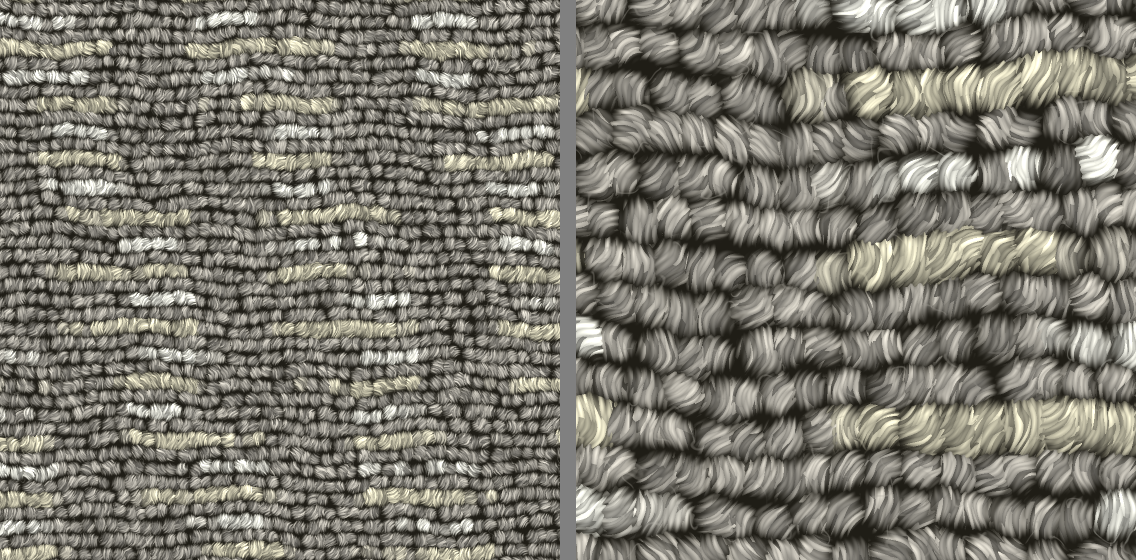
Left: the whole. Right: its middle third, enlarged.
This texture is drawn by a WebGL 1 fragment shader. Its source:

```glsl
precision highp float;

uniform vec2 u_resolution;

const float ROWS = 40.0;
const float TUFTS = 50.0;
const vec3 GREY = vec3(0.565, 0.553, 0.522);
const vec3 BEIGE = vec3(0.690, 0.675, 0.590);
const vec3 WHITE = vec3(0.775, 0.775, 0.740);
const vec3 GAP = vec3(0.120, 0.112, 0.085);

struct Tuft {
  float height;
  vec2 local;
  vec2 id;
  vec3 yarn;
};

float hash(vec2 c) {
  vec3 a = fract(c.xyx * 0.1031);
  a += dot(a, a.yzx + 33.33);
  return fract((a.x + a.y) * a.z);
}

vec2 hash2(vec2 c) {
  return vec2(hash(c), hash(c + 57.3));
}

vec2 rotate(vec2 v, float angle) {
  float c = cos(angle), s = sin(angle);
  return vec2(c * v.x - s * v.y, s * v.x + c * v.y);
}

// Cellular noise: distance to the nearest seed and that seed's random value
vec2 cellular(vec2 p) {
  vec2 cell = floor(p);
  vec2 nearest = vec2(9.0, 0.0);
  for (int j = -1; j <= 1; j++) {
    for (int i = -1; i <= 1; i++) {
      vec2 c = cell + vec2(i, j);
      float d = length(c + hash2(c) - p);
      if (d < nearest.x) nearest = vec2(d, hash(c + 19.7));
    }
  }
  return nearest;
}

// Gentle waviness of the rows
float rowWave(vec2 p) {
  return 0.0035 * (sin(11.0 * p.x + 6.0 * p.y) + sin(23.0 * p.x - 9.0 * p.y + 2.0)
    + 0.6 * sin(47.0 * p.x + 31.0 * p.y));
}

// Positive where a row shows its accent yarn; runs drift from row to row
float accentRun(float x, float row, float bias) {
  float drift = 0.16 * row + 1.3 * hash(vec2(row, 4.0));
  return sin(17.0 * x + drift) + 0.5 * sin(31.0 * x - 0.7 * drift + 1.0) + bias;
}

// Topmost tuft at p
Tuft findTuft(vec2 p) {
  Tuft top = Tuft(-9.0, vec2(0.0), vec2(0.0), GREY);
  float y = p.y * ROWS;
  for (int j = -1; j <= 1; j++) {
    float row = floor(y) + float(j);
    float shift = 7.0 * hash(vec2(row, 1.0));
    float x = p.x * TUFTS + shift;
    float kind = mod(row, 4.0);
    bool beigeRow = kind < 0.5;
    bool accentRow = beigeRow || abs(kind - 2.0) < 0.5;
    float rowLean = hash(vec2(row, 2.0)) < 0.5 ? -0.5 : 0.5;
    for (int i = -1; i <= 1; i++) {
      vec2 id = vec2(floor(x) + float(i), row);
      vec2 r = hash2(id);
      vec2 center = id + 0.5 + vec2(0.6, 0.2) * (r - 0.5);
      float run = accentRun((center.x - shift) / TUFTS, row, beigeRow ? 0.05 : -0.4);
      run += 0.8 * (r.y - 0.5);
      float accent = accentRow ? smoothstep(-0.3, 0.45, run) : 0.0;
      float swell = 1.0 + accent * (beigeRow ? 0.22 : 0.06) + 0.24 * (r.x - 0.5);
      vec2 d = (vec2(x, y) - center) * vec2(ROWS / TUFTS, 1.0);
      vec2 e = rotate(d, 0.5 * rowLean) / (vec2(0.64, 0.57) * swell);
      // Fibres lean more than the tuft and fray its outline
      d = rotate(d, rowLean + 1.1 * (hash(id + 8.1) - 0.5));
      d.x += (r.x - 0.5) * 1.1 * d.y * d.y;
      float fray = sin(36.0 * d.x + 6.28 * r.y + 1.5 * sin(6.0 * d.y + 9.0 * r.x));
      float height = 1.0 - dot(e, e) + 0.10 * accent + 0.10 * fray;
      if (height > top.height) {
        vec3 yarn = mix(GREY, beigeRow ? BEIGE : WHITE, accent);
        top = Tuft(height, d, id, yarn * (0.9 + 0.2 * r.y));
      }
    }
  }
  return top;
}

// Thin curled hairs that escape from the loops
float strayHair(vec2 p) {
  vec2 cell = floor(p);
  vec2 r = hash2(cell + 3.3);
  vec2 d = fract(p) - 0.5 - 0.25 * (r - 0.5);
  float ring = abs(length(d) - 0.2 - 0.12 * r.y);
  float arc = smoothstep(0.0, 0.15, rotate(d, 6.28 * r.x).x);
  return arc * (1.0 - smoothstep(0.01, 0.05, ring)) * step(0.3, hash(cell + 6.1));
}

vec3 carpet(vec2 p) {
  vec2 fuzz = vec2(sin(210.0 * p.y + 3.0 * sin(110.0 * p.x)),
                   sin(230.0 * p.x + 3.0 * sin(130.0 * p.y)));
  Tuft t = findTuft(p + vec2(0.0, rowWave(p)) + 0.0006 * fuzz);
  float twist = 0.05 * sin(5.0 * t.local.y + 6.28 * hash(t.id));
  vec2 strand = cellular(vec2(9.5 * (t.local.x + twist), 1.3 * t.local.y) + t.id * 11.0);
  float height = t.height + 0.3 * (strand.y - 0.5);
  float dome = smoothstep(0.0, 0.98, height);
  float fibre = (0.74 + 0.52 * strand.y) * (1.2 - 0.44 * strand.x);
  vec3 color = mix(GAP, t.yarn * fibre * (1.06 + 0.3 * t.local.y), dome);
  float hair = strayHair(rotate(p, 0.5) * 46.0 + 0.15 * fuzz);
  return mix(color, t.yarn * 1.1, 0.35 * hair);
}

void main() {
  // Four samples per pixel smooth the fibres
  vec3 color = vec3(0.0);
  for (int j = 0; j < 2; j++) {
    for (int i = 0; i < 2; i++) {
      vec2 offset = 0.5 * vec2(i, j) - 0.25;
      color += carpet((gl_FragCoord.xy + offset) / u_resolution.y);
    }
  }
  gl_FragColor = vec4(color * 0.25, 1.0);
}
```
